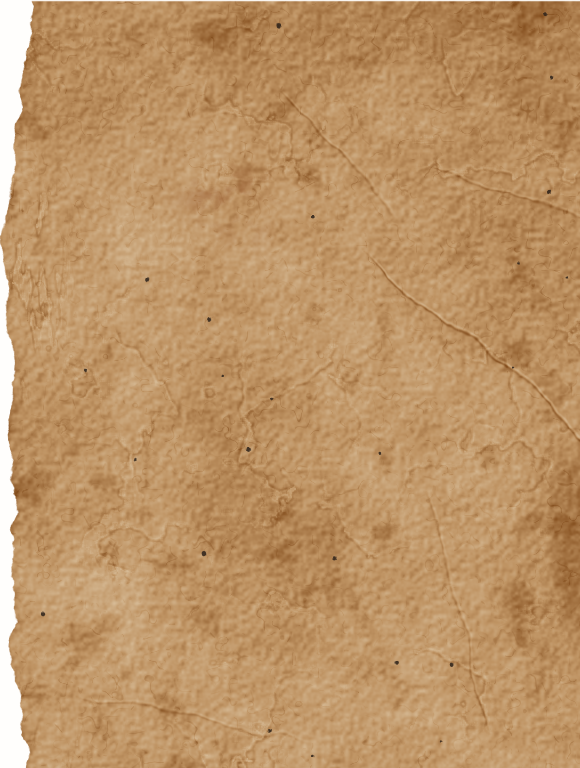
Give the GLSL for this texture, as a Shadertoy shader.

```glsl
// Aged brown paper with a torn left edge, drawn on a white ground.
// Layered noise gives stains and pulp grain; short curved strokes give fibres,
// and paired light and dark lines give the wrinkles and long folds.

const vec3 DARK = vec3(0.64, 0.45, 0.26);
const vec3 MID = vec3(0.75, 0.58, 0.39);
const vec3 LIGHT = vec3(0.81, 0.68, 0.52);
const vec3 RUST = vec3(0.62, 0.39, 0.22);
const vec3 INK = vec3(0.17, 0.13, 0.10);
const vec3 GROUND = vec3(1.0, 0.995, 0.99);
const float BASE_TONE = 0.53;
const float CLOUD_AMOUNT = 0.75;
const float MOTTLE_AMOUNT = 0.50;
const float GRAIN_AMOUNT = 0.42;
const float FIBRE_AMOUNT = 0.26;
const float WRINKLE_AMOUNT = 0.30;
const float FOLD_AMOUNT = 0.55;
const float FIBRE_CELLS = 42.0;
const float SPECK_CELLS = 13.0;

float hash(vec2 p) {
    vec3 q = fract(p.xyx * 0.1031);
    q += dot(q, q.yzx + 33.33);
    return fract((q.x + q.y) * q.z);
}

vec2 hash2(vec2 p) { return vec2(hash(p), hash(p + 71.7)); }

float noise(vec2 p) {
    vec2 i = floor(p), f = fract(p);
    f = f * f * (3.0 - 2.0 * f);
    return mix(mix(hash(i), hash(i + vec2(1, 0)), f.x),
               mix(hash(i + vec2(0, 1)), hash(i + vec2(1, 1)), f.x), f.y);
}

float fbm(vec2 p) {
    float sum = 0.0, amp = 0.5;
    for (int i = 0; i < 5; i++) {
        sum += amp * noise(p);
        p = mat2(1.6, 1.2, -1.2, 1.6) * p + 17.3;
        amp *= 0.5;
    }
    return sum / 0.97;
}

float blob(vec2 p, vec2 centre, vec2 radius) {
    vec2 q = (p - centre) / radius;
    return exp(-dot(q, q));
}

// Dark groove with a lit lip beside it, from a signed distance
float groove(float d, float width) {
    float a = d / width, b = a - 1.7;
    return 0.7 * exp(-b * b) - exp(-a * a);
}

float fold(vec2 p, vec2 a, vec2 b) {
    vec2 dir = b - a;
    float along = dot(p - a, dir) / dot(dir, dir);
    float side = dot(p - a, vec2(-dir.y, dir.x)) / length(dir);
    float fade = smoothstep(0.0, 0.12, along) * smoothstep(1.0, 0.85, along);
    return fade * (groove(side, 0.0018) - 0.25 * exp(-abs(side) / 0.008));
}

// Wrinkles follow the zero line of a noise field, broken up by a mask
float wrinkles(vec2 p, vec2 scale, float seed, float px) {
    float v = fbm(p * scale + seed) - 0.5;
    float d = v * px / max(fwidth(v), 1.5 * px);
    return groove(d, 0.0016) * smoothstep(0.50, 0.68, fbm(p * 6.0 + seed * 3.0));
}

// Short bent strokes, one per cell
float fibres(vec2 p, float seed) {
    vec2 q = p * FIBRE_CELLS + 1.1 * vec2(noise(p * 95.0), noise(p * 95.0 + 40.0));
    float ink = 0.0;
    for (int k = 0; k < 9; k++) {
        vec2 cell = floor(q) + vec2(k % 3 - 1, k / 3 - 1);
        vec2 r = hash2(cell + seed);
        float angle = 6.283 * hash(cell + seed + 9.4);
        vec2 dir = vec2(cos(angle), sin(angle));
        vec2 d = q - cell - r;
        d -= dir * clamp(dot(d, dir), -0.45 * r.x, 0.45 * r.x);
        ink = max(ink, smoothstep(0.11, 0.02, length(d)) * r.y * r.y);
    }
    return ink;
}

float specks(vec2 p) {
    vec2 q = p * SPECK_CELLS, cell = floor(q);
    float size = mix(0.015, 0.04, hash(cell + 5.0));
    float d = length(fract(q) - 0.2 - 0.6 * hash2(cell)) + 0.02 * noise(q * 40.0);
    return step(0.85, hash(cell + 31.0)) * smoothstep(size + 0.025, size, d);
}

// Distance inside the torn left side
float tornEdge(vec2 p) {
    float bow = 0.012 + 0.021 * pow(abs(2.0 * p.y - 1.0), 2.0);
    float tear = 0.020 * (noise(vec2(p.y * 13.0, 3.0)) - 0.5)
               + 0.012 * (noise(vec2(p.y * 42.0, 8.0)) - 0.5)
               + 0.006 * (fbm(p * 120.0) - 0.5);
    return p.x - bow - tear;
}

void mainImage(out vec4 fragColor, in vec2 fragCoord) {
    float px = 1.0 / iResolution.y;
    vec2 p = fragCoord * px;
    vec2 warp = vec2(fbm(p * 9.0), fbm(p * 9.0 + 50.0)) - 0.5;
    vec2 w = p + 0.07 * warp;
    float inside = tornEdge(p);

    // Broad stains and pale areas
    float tone = BASE_TONE + CLOUD_AMOUNT * (fbm(w * 4.5 + 3.0) - 0.5);
    tone += 0.30 * blob(w, vec2(0.19, 0.43), vec2(0.07, 0.27));
    tone += 0.22 * blob(w, vec2(0.60, 0.30), vec2(0.09, 0.22));
    tone -= 0.27 * blob(w, vec2(0.38, 0.28), vec2(0.13, 0.13));
    tone -= 0.28 * smoothstep(0.72, 1.02, w.y);
    tone -= 0.45 * smoothstep(0.712, 0.732, w.x) * smoothstep(0.12, 0.2, w.y) * smoothstep(0.45, 0.38, w.y);

    // Mottling, pulp grain and fibres
    tone += MOTTLE_AMOUNT * (fbm(p * 30.0) - 0.5);
    tone -= 0.35 * smoothstep(0.60, 0.78, fbm(p * 22.0 + 80.0));
    vec2 g = p * 165.0;
    tone += GRAIN_AMOUNT * (noise(g + vec2(-0.3, 0.35)) - noise(g + vec2(0.3, -0.35)));
    tone += 0.5 * GRAIN_AMOUNT * (noise(p * 290.0) - 0.5);
    tone -= FIBRE_AMOUNT * (fibres(p, 2.0) + fibres(p + 0.37, 55.0));

    // Wrinkles, denser and upright near the torn side
    float nearEdge = smoothstep(0.13, 0.02, inside);
    tone += WRINKLE_AMOUNT * wrinkles(p, vec2(8.0, 6.0), 4.0, px);
    tone += WRINKLE_AMOUNT * wrinkles(p, vec2(10.0, 11.0), 27.0, px);
    tone += 1.2 * WRINKLE_AMOUNT * nearEdge * wrinkles(p, vec2(30.0, 9.0), 12.0, px);

    // Long folds
    vec2 f = p + 0.045 * warp;
    float folds = fold(f, vec2(0.47, 0.67), vec2(0.80, 0.40))
                + 0.6 * fold(f, vec2(0.37, 0.90), vec2(0.53, 0.70))
                + 0.6 * fold(f, vec2(0.56, 0.78), vec2(0.80, 0.71))
                + 0.5 * fold(f, vec2(0.56, 0.38), vec2(0.64, 0.03))
                + 0.5 * fold(f, vec2(0.08, 0.10), vec2(0.42, 0.03));
    tone += FOLD_AMOUNT * folds;
    tone -= 0.55 * exp(-max(inside, 0.0) / 0.006) * noise(p * 38.0);
    tone = clamp(tone, -0.6, 1.3);

    // Colour ramp, rust patch and specks
    vec3 paper = mix(DARK, MID, min(2.0 * tone, 1.0)) + (LIGHT - MID) * max(2.0 * tone - 1.0, 0.0);
    float rust = blob(w, vec2(0.31, 0.75), vec2(0.06, 0.04)) * smoothstep(0.42, 0.68, fbm(p * 35.0 + 9.0));
    paper = mix(paper, RUST, 0.65 * rust);
    paper = mix(paper, INK, 0.85 * specks(p));

    // Paper outline
    float cover = smoothstep(-px, px, inside) * smoothstep(0.9985 + px, 0.9985 - px, p.y);
    fragColor = vec4(mix(GROUND, paper, cover), 1.0);
}
```
